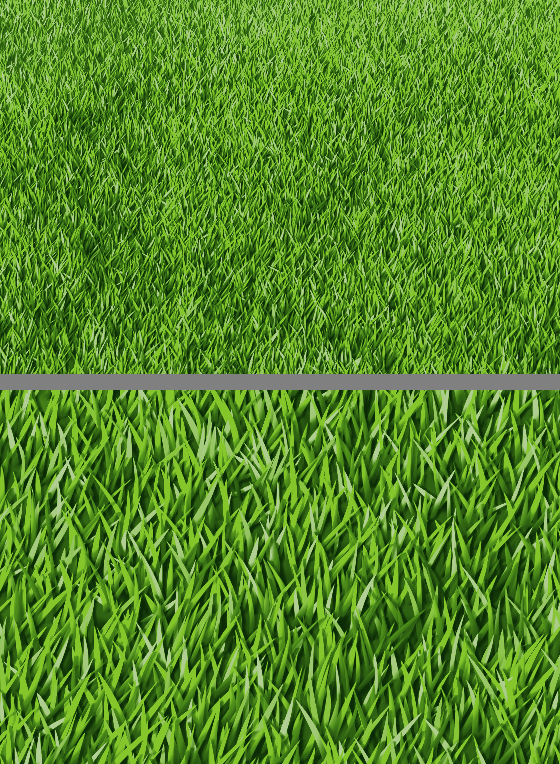
Top: the whole. Bottom: its middle third, enlarged.
A Shadertoy shader for this texture:

```glsl
// A sunlit lawn of dense, overlapping grass blades seen in gentle perspective.

const vec3 DEEP_SHADE   = vec3(0.04, 0.16, 0.02);
const vec3 DARK_GREEN   = vec3(0.18, 0.38, 0.07);
const vec3 MID_GREEN    = vec3(0.30, 0.55, 0.10);
const vec3 BRIGHT_GREEN = vec3(0.52, 0.78, 0.17);
const vec3 PALE_GREEN   = vec3(0.58, 0.77, 0.37);
const vec3 SILVER_GREEN = vec3(0.70, 0.81, 0.59);

const vec2 CELL = vec2(0.024, 0.010);  // spacing of the blade roots
const float NEAR_SCALE = 1.2;          // blade scale at the lower edge
const float PERSPECTIVE = 0.5;         // loss of scale towards the top
const float MEAN_LEAN = 0.18;
const float CONTRAST = 1.45;
const int ROWS = 8;
const int REACH = 2;
const int BLADES_PER_CELL = 2;

float hash(vec2 p) {
    return fract(sin(dot(p, vec2(127.1, 311.7))) * 43758.5453);
}

vec3 hash3(vec2 p) {
    return vec3(hash(p), hash(p + 17.3), hash(p + 41.9));
}

float noise(vec2 p) {
    vec2 cell = floor(p);
    vec2 f = fract(p);
    f = f * f * (3.0 - 2.0 * f);
    float low = mix(hash(cell), hash(cell + vec2(1.0, 0.0)), f.x);
    float high = mix(hash(cell + vec2(0.0, 1.0)), hash(cell + 1.0), f.x);
    return mix(low, high, f.y);
}

// Tone runs from shade to sunlit green; gloss adds pale reflected light.
vec3 grassColor(float tone, float gloss) {
    vec3 color = mix(DEEP_SHADE, DARK_GREEN, smoothstep(0.0, 0.33, tone));
    color = mix(color, MID_GREEN, smoothstep(0.33, 0.67, tone));
    color = mix(color, BRIGHT_GREEN, smoothstep(0.67, 1.0, tone));
    vec3 shine = mix(PALE_GREEN, SILVER_GREEN, smoothstep(0.45, 0.85, gloss));
    float lit = smoothstep(0.5, 0.95, tone);
    return mix(color, shine, lit * smoothstep(0.0, 0.5, gloss));
}

// Paints one blade and its narrow shadow over surface = (tone, gloss).
vec2 paintBlade(vec2 surface, vec2 p, vec2 root, vec2 id, float blur) {
    vec3 shape = hash3(id + 5.7);
    vec3 look = hash3(id + 83.1);
    float stray = step(0.965, look.y);
    float height = mix(0.028, 0.070, shape.x) * mix(1.0, 0.45, stray);
    float lean = MEAN_LEAN + PERSPECTIVE * root.x + mix(-0.6, 0.6, shape.y);
    lean += stray * sign(shape.y - 0.4) * 1.2;
    float bend = mix(-0.3, 0.3, shape.z);

    vec2 q = p - root;
    float h = q.y / height;
    if (h < 0.0 || h > 1.0) return surface;

    // Narrow, slightly curved ribbon that tapers near its tip
    float slope = lean + 2.0 * bend * h;
    float across = (q.x - q.y * (lean + bend * h)) / sqrt(1.0 + slope * slope);
    float halfWidth = mix(0.0017, 0.0036, look.z) * (1.0 - h * h * h);
    float ends = smoothstep(0.0, 0.1, h) * smoothstep(1.0, 0.95, h);
    float cover = ends * smoothstep(blur, -blur, abs(across) - halfWidth);
    float shadow = ends * smoothstep(0.0025, 0.0, abs(across - 0.002) - halfWidth);

    // Dark foot, sunlit upper part, and a fold between two differently lit halves
    float side = clamp(across / (halfWidth + blur), -1.0, 1.0);
    float gloss = smoothstep(0.57, 1.03, look.x) * mix(0.7, 1.0, h);
    gloss = max(gloss, 0.85 * stray);
    float sun = smoothstep(0.0, 0.75, h);
    float tone = mix(0.18, 0.86, sun) * mix(0.5, 1.45, hash(id + 29.4));
    tone += 0.28 * gloss * sun - 0.13 * side;

    surface.x *= 1.0 - 0.4 * shadow;
    return mix(surface, vec2(tone, gloss), cover);
}

// Layers the blades from the farthest root row to the nearest.
vec2 paintLawn(vec2 p, float blur) {
    vec2 surface = vec2(0.05 + 0.28 * noise(p * 70.0), 0.0);
    float topRow = floor(p.y / CELL.y);
    for (int j = 0; j < ROWS; j++) {
        float row = topRow - float(j);
        float rise = p.y - row * CELL.y;
        float center = p.x - (MEAN_LEAN + PERSPECTIVE * p.x) * rise;
        float column = floor(center / CELL.x);
        for (int i = -REACH; i <= REACH; i++) {
            for (int k = 0; k < BLADES_PER_CELL; k++) {
                vec2 cell = vec2(column + float(i), row);
                vec2 id = cell + float(k) * vec2(231.7, 157.3);
                vec2 jitter = vec2(hash(id), hash(id + 11.1));
                surface = paintBlade(surface, p, (cell + jitter) * CELL, id, blur);
            }
        }
    }
    return surface;
}

// Uneven light: wide patches, tufts and the small hollows between them.
float unevenLight(vec2 p) {
    float patches = noise(p * 4.0 + 3.0) - 0.5;
    float tufts = noise(p * 12.0 + 7.0) - 0.5;
    float hollows = noise(p * vec2(34.0, 26.0)) - 0.5;
    return 1.0 + 0.40 * patches + 0.38 * tufts + 0.40 * hollows;
}

void mainImage(out vec4 fragColor, in vec2 fragCoord) {
    vec2 uv = fragCoord / iResolution.y;
    float scale = NEAR_SCALE - PERSPECTIVE * uv.y;
    float middle = 0.5 * iResolution.x / iResolution.y;
    vec2 ground = vec2((uv.x - middle) / scale, -log(scale) / PERSPECTIVE);
    vec2 surface = paintLawn(ground, 0.5 / (iResolution.y * scale));

    // Hard sunlight, with a paler far edge and left corner
    float far = smoothstep(0.72, 1.0, uv.y + 0.12 * smoothstep(0.5, 0.0, uv.x));
    float tone = (surface.x * CONTRAST - 0.02) * unevenLight(uv) + 0.14 * far;
    fragColor = vec4(grassColor(tone, surface.y + 0.18 * far), 1.0);
}
```
